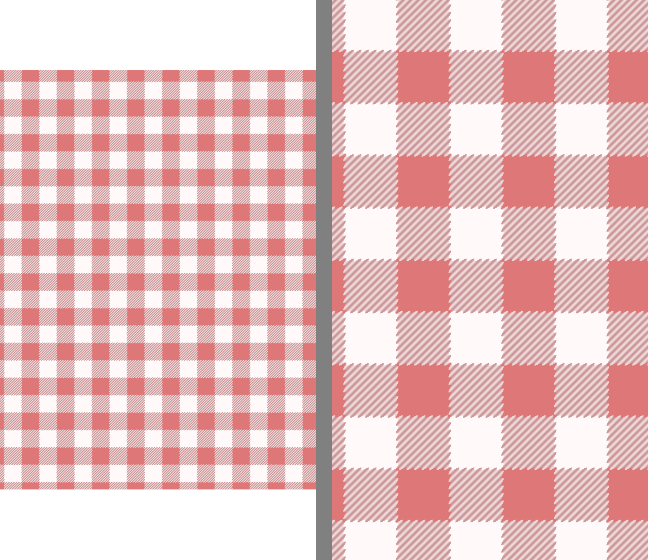
Left, the full canvas; right, a detail of the centre.
Give the GLSL for this pattern, as a WebGL 2 fragment shader.

```glsl
#version 300 es
precision highp float;
// Red and white gingham cloth between two plain white margins.
// Column and row bands are crossed: both give solid red, one gives
// a diagonal twill hatch, none gives bare cloth. Nine repeats across.
uniform vec2 u_resolution;
out vec4 fragColor;

// Coverage of a band half a repeat wide, centred on whole numbers.
float band(float coord, float pixel, float tooth) {
    float fromCentre = abs(fract(coord + 0.5) - 0.5);
    float edge = fromCentre - 0.25 - tooth;
    return 1.0 - smoothstep(-0.6 * pixel, 0.6 * pixel, edge);
}

void main() {
    vec2 uv = gl_FragCoord.xy / u_resolution;
    float fromTop = 1.0 - uv.y;

    // Check coordinates: whole numbers lie at the centres of red bands.
    vec2 repeats = vec2(9.0, 16.084);
    vec2 check = vec2(uv.x - 0.0965, fromTop - 0.1927) * repeats;
    vec2 pixel = repeats / u_resolution;

    // Twill lines rise to the right and fray the edges of the bands.
    float twill = cos(6.2831853 * 14.0 * (check.x + check.y));
    float tooth = 0.012 * twill;
    float column = band(check.x, pixel.x, tooth);
    float row = band(check.y, pixel.y, tooth);

    // Weave: bare cloth, hatched single bands, solid crossings.
    vec3 cloth = vec3(1.0, 0.982, 0.975);
    vec3 red = vec3(0.87, 0.47, 0.47);
    vec3 hatch = mix(vec3(0.94, 0.86, 0.86), vec3(0.79, 0.58, 0.59), 0.5 + 0.5 * twill);
    vec3 color = mix(cloth, hatch, max(column, row));
    color = mix(color, red, column * row);

    // White margins above and below the cloth.
    float soft = 0.6 / u_resolution.y;
    float inside = smoothstep(-soft, soft, 0.3745 - abs(fromTop - 0.4995));
    fragColor = vec4(mix(vec3(1.0), color, inside), 1.0);
}
```
